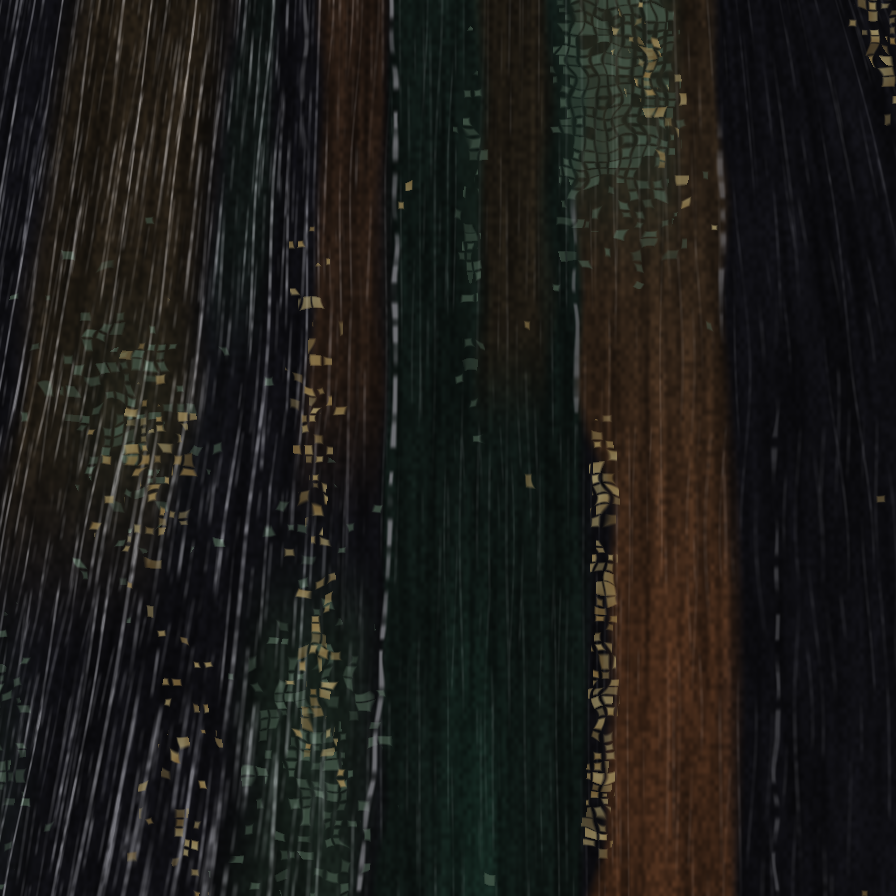
A WebGL 2 fragment shader for this texture:

```glsl
#version 300 es
precision highp float;

uniform vec2 u_resolution;
out vec4 fragColor;

float hash(vec2 p) {
  vec3 q = fract(p.xyx * 0.1031);
  q += dot(q, q.yzx + 33.33);
  return fract((q.x + q.y) * q.z);
}

float noise(vec2 p) {
  vec2 i = floor(p), f = fract(p);
  f = f * f * (3.0 - 2.0 * f);
  return mix(mix(hash(i), hash(i + vec2(1, 0)), f.x),
             mix(hash(i + vec2(0, 1)), hash(i + vec2(1, 1)), f.x), f.y);
}

float band(float v, float lo, float hi, float soft) {
  return smoothstep(lo - soft, lo + soft, v) * (1.0 - smoothstep(hi - soft, hi + soft, v));
}

// Position across the brush strokes, which fan out towards the lower corners
float strokeCoord(vec2 p) {
  float drop = 1.0 - p.y;
  float left = 0.16 * drop * (1.0 - smoothstep(0.0, 0.5, p.x));
  float right = 0.12 * (1.0 - exp(-4.0 * drop)) * smoothstep(0.7, 1.1, p.x);
  return p.x + left - right;
}

// Thin broken glints, at most one per column
float glints(float s, float y, float columns, float rate, float threshold) {
  float c = (s + 0.012 * noise(vec2(s * 8.0, y * 5.0))) * columns;
  float id = floor(c);
  float d = abs(fract(c) - 0.3 - 0.4 * hash(vec2(id, columns))) / columns;
  float width = 0.0004 + 0.0009 * hash(vec2(id, columns + 7.0));
  float run = smoothstep(threshold, threshold + 0.3, noise(vec2(id * 7.3, y * rate)));
  float broken = 0.25 + 0.75 * noise(vec2(id * 3.1, y * 110.0));
  return (1.0 - smoothstep(width * 0.3, width + 0.0014, d)) * run * broken;
}

// Long raised edge of paint following a given distance
float ridge(float d, float y, float seed) {
  d += 0.006 * (noise(vec2(seed, y * 22.0)) - 0.5);
  float width = 0.001 + 0.003 * noise(vec2(seed + 5.0, y * 30.0));
  return (1.0 - smoothstep(width * 0.3, width + 0.002, abs(d)))
       * smoothstep(0.1, 0.7, noise(vec2(seed + 9.0, y * 75.0)));
}

// Paint caught on the canvas weave
float weave(vec2 p, float cover, float seed) {
  vec2 g = p * vec2(76.0, 88.0) + 1.2 * vec2(noise(p * 45.0 + seed), noise(p * 40.0 - seed + 50.0));
  vec2 id = floor(g);
  vec2 f = abs(fract(g) - 0.5);
  float size = 0.25 + 0.22 * hash(id + seed * 3.0);
  float spot = 1.0 - smoothstep(size - 0.16, size + 0.1, max(f.x, f.y * 0.9));
  return spot * step(hash(id + seed), cover) * (0.45 + 0.55 * hash(id + seed + 13.0));
}

float patchMask(vec2 p, vec2 center, vec2 radius) {
  vec2 d = (p - center) / radius;
  return exp(-dot(d, d));
}

void main() {
  vec2 p = gl_FragCoord.xy / u_resolution;
  float y = p.y;
  float s = strokeCoord(p);
  float e = s + 0.018 * (noise(vec2(s * 45.0, y * 9.0)) - 0.5);

  // Broad strokes of dark paint
  vec3 col = vec3(0.048, 0.048, 0.062);
  col = mix(col, vec3(0.125, 0.1, 0.065), 0.85 * band(e, 0.09, 0.25, 0.02) * smoothstep(0.25, 0.55, y));
  col = mix(col, vec3(0.06, 0.088, 0.075), 0.7 * band(e, 0.265, 0.315, 0.01) * smoothstep(0.55, 0.75, y));
  col = mix(col, vec3(0.13, 0.09, 0.065), band(e, 0.36, 0.43, 0.01) * smoothstep(0.4, 0.6, y));
  col = mix(col, vec3(0.07, 0.1, 0.08), 0.8 * band(e, 0.33, 0.42, 0.02) * (1.0 - smoothstep(0.25, 0.4, y)));
  col = mix(col, vec3(0.05, 0.08, 0.07), band(e, 0.435, 0.655, 0.006));
  col = mix(col, vec3(0.12, 0.092, 0.062), 0.8 * band(e, 0.535, 0.61, 0.012) * smoothstep(0.5, 0.65, y));
  vec3 rust = mix(vec3(0.235, 0.145, 0.09), vec3(0.15, 0.115, 0.08), smoothstep(0.2, 0.8, y));
  col = mix(col, rust, band(e, 0.65 + 0.03 * band(y, 0.0, 0.5, 0.08), 0.795, 0.008));
  col = mix(col, vec3(0.07, 0.14, 0.115), 0.7 * patchMask(p, vec2(0.53, 0.08), vec2(0.035, 0.22)));

  // Bristle marks and canvas grain
  float bristle = noise(vec2(s * 190.0, y * 7.0)) + 0.6 * noise(vec2(s * 75.0, y * 4.0));
  col *= 0.58 + 0.53 * bristle;
  col *= 0.78 + 0.44 * noise(p * vec2(210.0, 150.0));

  // Green scumble over the weave
  float greenCover = 0.95 * band(p.x, 0.625, 0.755, 0.015) * smoothstep(0.66, 0.86, y)
    + 0.6 * patchMask(p, vec2(0.525, 0.77), vec2(0.012, 0.15))
    + 0.6 * patchMask(p, vec2(0.35, 0.16), vec2(0.055, 0.18))
    + 0.5 * patchMask(p, vec2(0.14, 0.54), vec2(0.07, 0.12))
    + 0.5 * patchMask(p, vec2(0.0, 0.16), vec2(0.03, 0.12));
  col = mix(col, vec3(0.1, 0.15, 0.12), 0.55 * min(greenCover, 1.0));
  col = mix(col, vec3(0.29, 0.37, 0.31), 0.75 * weave(p, greenCover, 4.0));

  // Pale glints, dense on the left and sparse elsewhere
  float leftSide = 1.0 - smoothstep(0.28, 0.46, p.x);
  float density = 0.22 + 0.78 * leftSide;
  float shine = density * (glints(s, y, 60.0, 7.0, 0.42) + 0.8 * glints(s + 0.31, y, 110.0, 16.0, 0.5));
  shine += 0.35 * leftSide * glints(s + 0.7, y, 140.0, 34.0, 0.45);
  col += vec3(0.39, 0.39, 0.4) * min(shine, 1.0);

  // Raised stroke edges
  float edges = ridge(p.x - 0.443 + 0.08 * (y - 0.72) * (y - 0.72), y, 2.0);
  edges += 0.7 * ridge(p.x - 0.642, y, 21.0) * band(y, 0.53, 0.77, 0.03);
  edges += 0.6 * ridge(p.x - 0.806, y, 35.0) * band(y, 0.64, 0.85, 0.03);
  edges += 0.45 * ridge(p.x - 0.866, y, 48.0) * (1.0 - smoothstep(0.4, 0.7, y));
  edges += 0.6 * ridge(p.x - 0.34, y, 62.0) * smoothstep(0.78, 0.9, y);
  col = mix(col, vec3(0.5, 0.5, 0.52), 0.8 * min(edges, 1.0));

  // Ochre flecks along the seams
  float seam = 0.675 - 0.1 * (y - 0.38) * (y - 0.38);
  float ochreCover = 0.7 * band(p.x, seam - 0.012, seam + 0.014, 0.006) * band(y, 0.04, 0.52, 0.03)
    + 0.7 * patchMask(p, vec2(0.82 - 0.09 * y - 0.2 * (y - 0.85), 0.93), vec2(0.02, 0.1))
    + 0.55 * patchMask(p, vec2(0.17, 0.46), vec2(0.035, 0.11))
    + 0.5 * patchMask(p, vec2(0.355, 0.26), vec2(0.022, 0.1))
    + 0.45 * patchMask(p, vec2(0.355, 0.56), vec2(0.02, 0.17))
    + 0.35 * patchMask(p, vec2(0.2, 0.12), vec2(0.03, 0.13))
    + 0.9 * patchMask(p, vec2(1.0, 0.97), vec2(0.035, 0.06));
  vec3 ochre = mix(vec3(0.53, 0.42, 0.23), vec3(0.68, 0.63, 0.45), noise(p * 60.0));
  col = mix(col, ochre, 0.9 * weave(p, ochreCover, 19.0));

  fragColor = vec4(col, 1.0);
}
```
